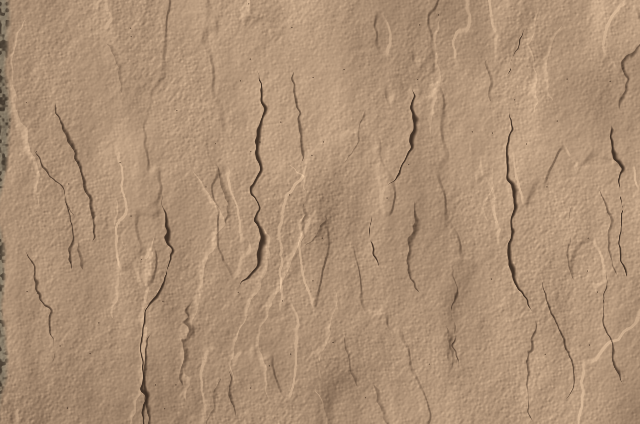
Reproduce this texture procedurally as a Shadertoy shader.

```glsl
// Weathered sandstone slab: flaking vertical ledges, dark cracks and sandy grain in raking light.
#define STONE vec3(0.702, 0.588, 0.480)
#define MORTAR vec3(0.56, 0.51, 0.43)
#define LIGHT_STEP vec2(-0.0030, 0.0022)
#define RELIEF 0.42
#define GRAIN_SCALE 120.0
#define GRAIN_HEIGHT 0.30
#define EDGE_SOFT 0.0015
#define STAIN 0.26
#define DEEP_CRACKS 5
#define FAINT_CRACKS 26
#define PALE_RIDGES 11

float hash(vec2 p) {
    vec3 q = fract(p.xyx * vec3(0.1031, 0.1030, 0.0973));
    q += dot(q, q.yzx + 33.33);
    return fract((q.x + q.y) * q.z);
}

float noise(vec2 p) {
    vec2 i = floor(p), f = fract(p);
    f = f * f * (3.0 - 2.0 * f);
    return mix(mix(hash(i), hash(i + vec2(1, 0)), f.x),
               mix(hash(i + vec2(0, 1)), hash(i + vec2(1, 1)), f.x), f.y);
}

float fbm(vec2 p) {
    float sum = 0.0, amp = 0.53;
    for (int i = 0; i < 4; i++) {
        sum += amp * noise(p);
        p = mat2(1.6, 1.2, -1.2, 1.6) * p + 17.3;
        amp *= 0.5;
    }
    return sum;
}

// Distance to the nearest scattered grain centre
float cellular(vec2 p) {
    vec2 cell = floor(p);
    float nearest = 2.0;
    for (int y = -1; y <= 1; y++)
        for (int x = -1; x <= 1; x++) {
            vec2 c = cell + vec2(x, y);
            vec2 centre = c + vec2(hash(c), hash(c + 57.0));
            nearest = min(nearest, distance(p, centre));
        }
    return nearest;
}

// Sand of mixed grain sizes, rougher in some patches
float sand(vec2 p) {
    vec2 turned = mat2(0.8, 0.6, -0.6, 0.8) * p;
    float rough = 0.6 + 0.8 * noise(p * vec2(9.0, 6.0) + 70.0);
    float mixed = noise(turned * 190.0) + 0.9 * noise(turned * 95.0 + 11.0);
    return rough * GRAIN_HEIGHT * (mixed - 0.6 * cellular(p * GRAIN_SCALE));
}

// Terraced flakes, soft dents and sand
float height(vec2 p) {
    float level = 4.0 * fbm(p * vec2(5.5, 2.3) + 3.0) + 0.10 * noise(p * 50.0);
    float terrace = floor(level) + smoothstep(0.0, 0.11, fract(level));
    float flaking = smoothstep(0.3, 0.65, noise(p * vec2(6.0, 4.0) + 40.0));
    float dents = 0.7 * noise(p * vec2(27.0, 17.0)) + 0.35 * noise(p.yx * 55.0);
    return 1.1 * flaking * terrace + dents + sand(p);
}

// Sideways drift of a ledge as it runs up the slab
float wander(float y, float id) {
    float phase = id * 2.4;
    float jog = smoothstep(0.0, 0.07, y - hash(vec2(id, 9.0)));
    return 0.045 * sin(y * 5.0 + phase) + 0.016 * sin(y * 14.0 + phase * 1.7)
         + 0.012 * noise(vec2(y * 32.0, id)) + 0.07 * jog * (hash(vec2(id, 5.0)) - 0.6);
}

// Coverage of one broken, tapering ledge: crisp on one side, fading on the other
float ledge(vec2 p, float id, float halfLength, float width, float side) {
    float aspect = iResolution.x / iResolution.y;
    float along = (p.y - hash(vec2(id, 3.0))) / halfLength;
    if (abs(along) > 1.0) return 0.0;
    float slope = (wander(p.y + 0.002, id) - wander(p.y - 0.002, id)) / 0.004;
    float d = p.x - aspect * fract(id * 0.618 + 0.13) - wander(p.y, id);
    d *= side / sqrt(1.0 + slope * slope);
    float ragged = 1.5 * noise(vec2(p.y * 13.0, id * 7.0)) + 0.5 * noise(vec2(p.y * 50.0, id)) - 0.3;
    float w = width * (1.0 - pow(along, 4.0)) * max(ragged, 0.0);
    return smoothstep(-EDGE_SOFT, EDGE_SOFT, d) * smoothstep(0.0, 0.003, w)
         * (1.0 - smoothstep(0.3 * w, w + EDGE_SOFT, d));
}

void mainImage(out vec4 fragColor, in vec2 fragCoord) {
    vec2 p = fragCoord / iResolution.y;

    // Broad stains and raking light from the upper left
    float tone = 1.0 + STAIN * (fbm(p * 1.8 + 8.0) - 0.5) + 0.17 * (fbm(p * vec2(10.0, 4.0)) - 0.5);
    float lit = RELIEF * clamp(height(p) - height(p + LIGHT_STEP), -0.75, 0.42);

    // Ragged course of every ledge
    vec2 warp = 0.045 * vec2(noise(p * 8.0), noise(p * 8.0 + 31.0))
              + 0.014 * vec2(noise(p * 27.0), noise(p * 27.0 + 13.0))
              + 0.006 * vec2(noise(p * 75.0), noise(p * 75.0 + 5.0));
    vec2 q = p + warp - 0.03;

    // Pale ridges face the light, faint cracks face away
    for (int i = 0; i < PALE_RIDGES; i++) {
        float id = float(i) + 60.0, size = hash(vec2(id, 1.0));
        tone += (0.08 + 0.09 * size) * ledge(q, id, 0.06 + 0.34 * size * size, 0.015, -1.0);
    }
    for (int i = 0; i < FAINT_CRACKS; i++) {
        float id = float(i) + 20.0, size = hash(vec2(id, 1.0));
        tone *= 1.0 - (0.14 + 0.38 * size) * ledge(q, id, 0.04 + 0.12 * size, 0.009, 1.0);
    }
    tone += lit;

    // Deep cracks in full shadow under a bright lip
    for (int i = 0; i < DEEP_CRACKS; i++) {
        float id = float(i) + 2.0;
        float reach = 0.2 + 0.3 * hash(vec2(id, 1.0));
        tone += 0.06 * ledge(q, id, reach, 0.012, -1.0);
        tone = mix(tone, 0.33, 0.95 * ledge(q, id, reach, 0.012, 1.0));
    }

    // Sparse dark pits
    vec2 cell = floor(p * 40.0);
    vec2 pit = fract(p * 40.0) - 0.3 - 0.4 * vec2(hash(cell + 7.0), hash(cell + 19.0));
    float pitted = step(0.975, hash(cell + 31.0));
    tone *= 1.0 - 0.35 * pitted * (1.0 - smoothstep(0.03, 0.10, length(pit)));

    // Gritty mortar along the upper left edge
    float border = 0.05 * fbm(p * vec2(9.0, 6.0)) - 0.022 + 0.02 * smoothstep(0.4, 0.8, p.y);
    float mortar = 1.0 - smoothstep(-0.008, 0.008, p.x - border);
    tone *= 1.0 - 0.45 * mortar * smoothstep(0.4, 0.75, noise(p * 120.0));

    vec3 stone = mix(STONE, MORTAR, mortar);
    fragColor = vec4(stone * pow(vec3(max(tone, 0.05)), vec3(1.0, 1.09, 1.15)), 1.0);
}
```
